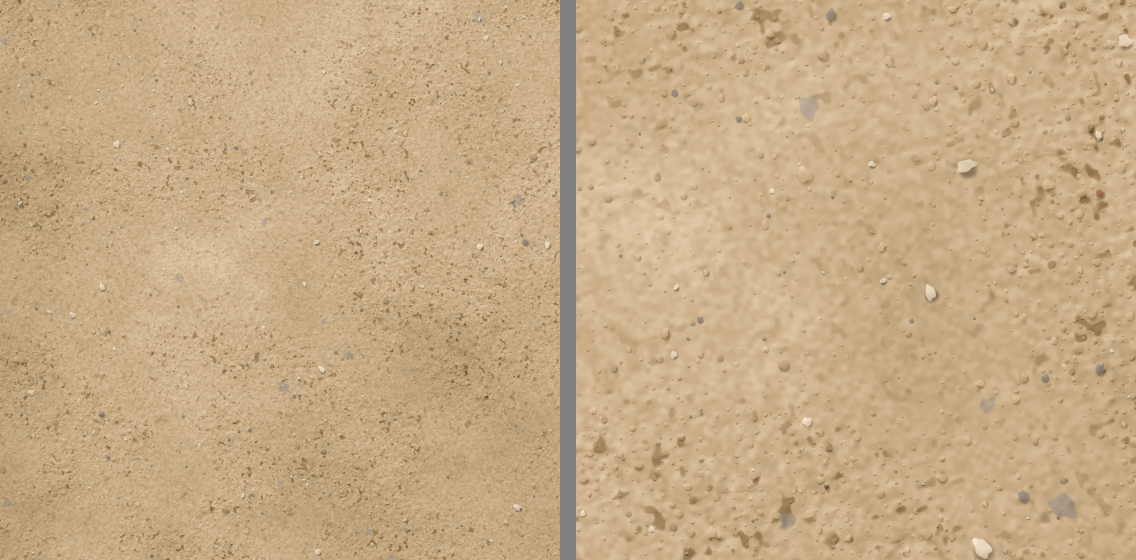
Left, the full canvas; right, a detail of the centre.
This texture is drawn by a Shadertoy shader. Its source:

```glsl
// Dry sandy ground: broad soft stains, patches of rough lit grit, faint scuffs,
// crumbs of soil and a thin scatter of grey, ochre and white stones.
// Noise makes the soil; jittered grid cells hold the crumbs and stones.

float hash(vec2 p) {
    return fract(sin(dot(p, vec2(127.1, 311.7))) * 43758.5453);
}

float noise(vec2 p) {
    vec2 i = floor(p), f = fract(p);
    f = f * f * (3.0 - 2.0 * f);
    return mix(mix(hash(i), hash(i + vec2(1, 0)), f.x),
               mix(hash(i + vec2(0, 1)), hash(i + vec2(1, 1)), f.x), f.y);
}

mat2 turn(float a) {
    return mat2(cos(a), -sin(a), sin(a), cos(a));
}

float fbm(vec2 p) {
    float sum = 0.0, gain = 0.5;
    for (int i = 0; i < 5; i++) {
        sum += gain * noise(p);
        p = turn(0.6) * p * 2.03 + 17.3;
        gain *= 0.5;
    }
    return sum / 0.97;
}

// Height of the loose grit, from clods down to single grains
float gritHeight(vec2 p) {
    return 0.9 * noise(turn(0.9) * p * 80.0) + 0.8 * noise(turn(0.5) * p * 150.0)
         + 0.7 * noise(turn(1.1) * p * 260.0);
}

// One stone at most per cell: x = coverage, y = shadow, z = shading, w = random id
vec4 stone(vec2 p, float cells, float share, float minR, float maxR) {
    vec2 q = turn(cells) * p * cells, id = floor(q);
    float present = step(hash(id + 3.7), share);
    float r = mix(minR, maxR, pow(hash(id + 9.2), 2.5));
    vec2 centre = mix(vec2(1.7 * r), vec2(1.0 - 1.7 * r),
                      vec2(hash(id + 1.3), hash(id + 5.9)));
    vec2 d = turn(-cells) * (fract(q) - centre);

    // Squashed, lumpy outline
    vec2 e = turn(6.28 * hash(id + 7.1)) * d;
    e.y *= 1.0 + 0.8 * hash(id + 2.8);
    float a = atan(e.y, e.x + 1e-5);
    float outline = r * (1.0 + 0.12 * sin(3.0 * a + 6.0 * hash(id)) + 0.09 * sin(5.0 * a));
    float soft = 0.6 * cells / iResolution.y + 0.06 * r;
    float body = smoothstep(soft, -soft, length(e) - outline);
    float shadow = smoothstep(1.25 * r, 0.5 * r, length(d - vec2(0.2, -0.4) * r));
    float lit = clamp(dot(d / r, vec2(-0.35, 0.8)), -1.0, 1.0);
    return vec4(body * present, shadow * present, lit, hash(id + 4.4));
}

void mainImage(out vec4 fragColor, in vec2 fragCoord) {
    vec2 p = fragCoord / iResolution.y;

    // Broad stains and the patches where the surface is broken up
    float stain = fbm(p * 3.2 + 4.0) - 0.5;
    float mottle = fbm(p * 13.0 + 31.0) - 0.5;
    float rough = smoothstep(0.36, 0.68, fbm(p * 6.0 + 11.0) + 0.4 * mottle);
    float tone = 0.006 + 0.16 * stain + 0.09 * mottle - 0.022 * rough;

    // Grit lit from above, plus fine speckle
    float relief = gritHeight(p) - gritHeight(p + vec2(-0.0008, 0.0018));
    tone += relief * mix(0.048, 0.115, rough);
    tone += 0.08 * (noise(turn(0.3) * p * 280.0 + 7.0) - 0.5);

    // Small ragged pits and broken scuffs in the rough patches
    float hollow = 0.5 * noise(turn(0.7) * p * 130.0 + 50.0)
                 + 0.5 * noise(turn(1.9) * p * 230.0 + 90.0);
    float pit = smoothstep(0.66, 0.84, hollow);
    vec2 drag = p + 0.012 * vec2(noise(p * 70.0), noise(p * 70.0 + 40.0));
    float scuff = smoothstep(0.07, 0.0, abs(noise(drag * vec2(24.0, 46.0)) - 0.5));
    tone -= 0.20 * pit * mix(0.3, 1.0, rough);
    tone -= 0.06 * scuff * rough * smoothstep(0.45, 0.65, noise(p * 33.0 + 2.0));

    vec3 sand = vec3(0.79, 0.68, 0.53);
    vec3 color = sand + tone * mix(vec3(1.0), vec3(1.0, 1.05, 1.3), step(0.0, tone));

    // Soil crumbs, from fine to coarse
    for (int i = 0; i < 4; i++) {
        float cells = 185.0 / pow(1.5, float(i));
        float share = mix(0.09, 0.45, rough) / (1.0 + 0.7 * float(i));
        vec4 s = stone(p + 0.37 * float(i), cells, share, 0.14, 0.27);
        color -= 0.18 * s.y * (1.0 - s.x);
        vec3 crumb = sand + 0.09 * (s.w - 0.45) + 0.11 * s.z + 0.6 * tone;
        color = mix(color, crumb, 0.85 * s.x);
    }

    // Flat grey slabs, half sunk in the sand
    vec4 slab = stone(p + 0.61, 12.0, 0.2, 0.06, 0.15);
    vec3 slabGrey = mix(vec3(0.64, 0.58, 0.52), vec3(0.72, 0.65, 0.57), slab.w);
    color = mix(color, slabGrey + 0.6 * tone, 0.8 * slab.x);

    // Loose stones: ochre, slate, pale and a few rusty ones
    for (int i = 0; i < 2; i++) {
        vec4 s = stone(p + 0.23 + float(i), i == 0 ? 28.0 : 58.0, 0.2, 0.05, 0.19);
        vec3 tint = vec3(0.72, 0.60, 0.45);
        tint = mix(tint, vec3(0.56, 0.51, 0.45), step(0.45, s.w));
        tint = mix(tint, vec3(0.89, 0.82, 0.72), step(0.68, s.w));
        tint = mix(tint, vec3(0.62, 0.41, 0.28), step(0.985, s.w));
        color *= 1.0 - 0.32 * s.y * (1.0 - s.x);
        color = mix(color, tint + 0.10 * s.z + 0.8 * tone, 0.9 * s.x);
    }

    fragColor = vec4(clamp(color, 0.0, 1.0), 1.0);
}
```
